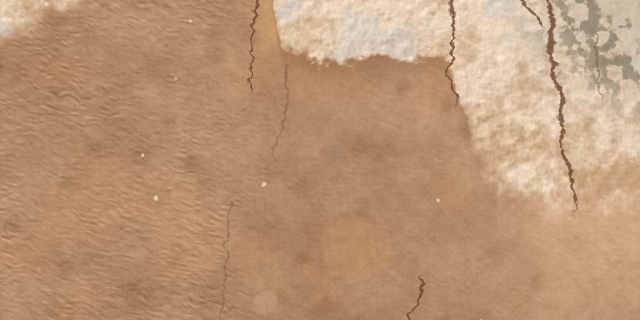
A WebGL 1 fragment shader for this texture:

```glsl
precision highp float;
uniform vec2 u_resolution;

float hash(vec2 p) {
  return fract(sin(dot(p, vec2(127.1, 311.7))) * 43758.5453);
}

float noise(vec2 p) {
  vec2 i = floor(p), f = fract(p);
  f = f * f * (3.0 - 2.0 * f);
  return mix(mix(hash(i), hash(i + vec2(1, 0)), f.x),
             mix(hash(i + vec2(0, 1)), hash(i + vec2(1, 1)), f.x), f.y);
}

float fbm(vec2 p) {
  float sum = 0.0, amp = 0.5;
  for (int i = 0; i < 5; i++) {
    sum += amp * noise(p);
    p = mat2(1.6, 1.2, -1.2, 1.6) * p + 7.3;
    amp *= 0.5;
  }
  return sum;
}

// Broken, jagged crack from a to the lower point b
float crack(vec2 p, vec2 a, vec2 b, float width) {
  float t = (a.y - p.y) / (a.y - b.y);
  float wander = 0.03 * (noise(vec2(p.y * 13.0, a.x * 37.0)) - 0.5)
               + 0.016 * (noise(vec2(p.y * 60.0, a.x * 91.0)) - 0.5)
               + 0.008 * (noise(p * 150.0) - 0.5);
  float d = abs(p.x - mix(a.x, b.x, t) - wander);
  float w = width * (1.0 - 0.6 * t) * (0.2 + 1.3 * noise(vec2(p.y * 80.0, b.x * 53.0)));
  float ends = smoothstep(-0.02, 0.02, t) * smoothstep(1.02, 0.9, t);
  return ends * (1.0 - smoothstep(w * 0.4, w + 0.003, d));
}

// Scattered marks: x is a soft stain, y is a tiny bright chip
vec2 scatter(vec2 p) {
  vec2 marks = vec2(0.0);
  for (int j = -1; j <= 1; j++) {
    for (int i = -1; i <= 1; i++) {
      vec2 c = floor(p * 6.0) + vec2(i, j);
      vec2 center = (c + vec2(hash(c), hash(c + 17.0))) / 6.0;
      float d = length(p - center) + 0.016 * (noise(p * 70.0) - 0.5);
      marks.x = max(marks.x, step(0.6, hash(c + 31.0)) * smoothstep(0.05, 0.0, d));
      marks.y = max(marks.y, step(0.88, hash(c + 53.0)) * smoothstep(0.006, 0.001, d));
    }
  }
  return marks;
}

void main() {
  vec2 p = gl_FragCoord.xy / u_resolution.y;
  float broad = fbm(p * 3.0);
  float medium = fbm(p * 11.0 + 20.0);
  float fine = fbm(p * 48.0 + 50.0);
  float grain = noise(p * 200.0) - 0.5;

  // Brown clay, lighter towards the lower corners
  float light = 0.3 + 1.3 * (broad - 0.48) + 0.9 * (medium - 0.48);
  light += 0.75 * smoothstep(1.3, 1.85, p.x) * smoothstep(0.7, 0.25, p.y);
  light += 0.35 * smoothstep(0.45, 0.0, p.x) * smoothstep(0.9, 0.2, p.y);
  vec3 color = mix(vec3(0.66, 0.50, 0.38), vec3(0.77, 0.61, 0.475), clamp(light, -0.1, 1.35));
  color = mix(color, vec3(0.75, 0.57, 0.41), 0.35 * smoothstep(0.5, 0.7, fbm(p * 5.0 + 80.0)));

  // Short broken scales, strongest on the left
  vec2 q = p + 0.02 * vec2(noise(p * 23.0), noise(p * 23.0 + 40.0));
  float scales = noise(vec2(q.x * 48.0, q.y * 115.0 + q.x * 28.0))
               - noise(vec2(q.x * 48.0, q.y * 115.0 + q.x * 28.0 + 0.6));
  float rippled = mix(0.25, 1.0, smoothstep(0.95, 0.55, p.x)) * (0.4 + noise(p * 6.0 + 9.0));
  color += 0.105 * rippled * scales;

  // Stains, a round flat patch and a small pebble
  vec2 marks = scatter(p);
  color -= 0.05 * marks.x;
  float bruise = length(p - vec2(1.04, 0.52)) + 0.08 * (medium - 0.5);
  color = mix(color, vec3(0.62, 0.49, 0.41), 0.45 * smoothstep(0.07, 0.01, bruise));
  float disc = length(p - vec2(1.12, 0.21)) + 0.1 * (medium - 0.5);
  color = mix(color, vec3(0.74, 0.56, 0.39), 0.55 * smoothstep(0.114, 0.094, disc));
  float pebble = length(p - vec2(0.83, 0.06)) + 0.06 * (medium - 0.5);
  color = mix(color, vec3(0.76, 0.62, 0.49), 0.6 * smoothstep(0.042, 0.032, pebble));

  // Pale crust with a lipped lower edge, fading out on the right
  float right = smoothstep(1.38, 1.56, p.x);
  float edge = mix(mix(1.25, 0.81, smoothstep(0.81, 0.89, p.x)), 0.39, right);
  float height = p.y - edge + 0.16 * (medium - 0.48) + 0.05 * (fine - 0.48);
  float corner = p.y - 0.87 - 0.45 * p.x + 0.12 * (medium - 0.48);
  float softness = mix(0.016, 0.07, right);
  float crust = max(smoothstep(-softness, softness, height), smoothstep(-0.03, 0.05, corner));
  color -= 0.05 * smoothstep(-0.07, -0.01, height) * (1.0 - crust) * (1.0 - right);
  float bleach = 0.58 + 2.2 * (medium - 0.48) + 1.2 * (fine - 0.48);
  bleach += 0.45 * smoothstep(0.45, 0.8, p.y) - 0.3 * smoothstep(0.12, 0.0, height);
  vec3 pale = mix(vec3(0.80, 0.66, 0.52), vec3(0.90, 0.805, 0.70), clamp(bleach, 0.0, 1.1));
  float chalk = smoothstep(0.5, 0.64, fbm(p * 9.0 + 33.0) + 0.2 * (p.y - 0.85));
  pale = mix(pale, vec3(0.83, 0.79, 0.75), 0.7 * chalk * smoothstep(0.65, 0.9, p.y));
  pale += 0.24 * (fbm(p * 42.0) - fbm(p * 42.0 + vec2(-0.25, 0.3)));
  color = mix(color, pale, crust);

  // Grey weathering in the upper right corner
  float weather = smoothstep(0.5, 0.0, length(p - vec2(2.0, 1.0)));
  color = mix(color, vec3(0.77, 0.71, 0.62), 0.75 * weather);
  float lichen = smoothstep(0.5, 0.62, fbm(p * 26.0 + 4.0) + 0.06 * weather);
  color = mix(color, vec3(0.46, 0.43, 0.35), 0.6 * lichen * smoothstep(0.0, 0.6, weather));

  // Orange seam left of the crust, then the cracks
  float seam = smoothstep(0.05, 0.01, abs(p.x - 0.835 + 0.05 * (medium - 0.5)));
  color = mix(color, vec3(0.80, 0.61, 0.42), 0.6 * seam * smoothstep(0.78, 0.88, p.y));
  float deep = crack(p, vec2(1.70, 1.02), vec2(1.795, 0.32), 0.012);
  deep = max(deep, crack(p, vec2(1.405, 1.02), vec2(1.42, 0.66), 0.007));
  deep = max(deep, crack(p, vec2(0.80, 1.02), vec2(0.785, 0.70), 0.005));
  deep = max(deep, crack(p, vec2(1.32, 0.14), vec2(1.275, -0.04), 0.006));
  deep = max(deep, crack(p, vec2(1.62, 1.02), vec2(1.70, 0.91), 0.006));
  float faint = crack(p, vec2(0.905, 0.80), vec2(0.865, 0.49), 0.004);
  faint = max(faint, crack(p, vec2(0.715, 0.38), vec2(0.695, -0.05), 0.003));
  faint = max(faint, crack(p, vec2(1.87, 0.9), vec2(1.88, 0.68), 0.004));
  color = mix(color, vec3(0.45, 0.30, 0.20), 0.85 * deep);
  color = mix(color, vec3(0.50, 0.37, 0.27), 0.5 * faint);

  // Bright chips and surface grain
  color = mix(color, vec3(0.92, 0.86, 0.79), 0.75 * marks.y);
  color += 0.07 * (fine - 0.48) + 0.04 * grain;
  gl_FragColor = vec4(clamp(color, 0.0, 1.0), 1.0);
}
```
